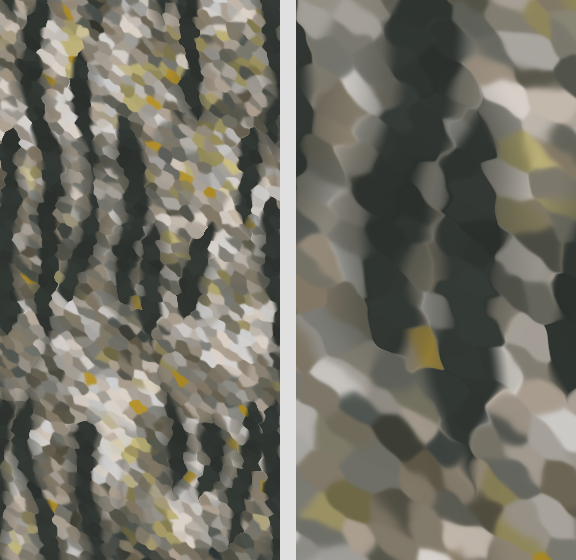
Left, the full canvas; right, a detail of the centre.
Reproduce this texture procedurally as a WebGL 1 fragment shader.

```glsl
precision highp float;
// Weathered tree bark in diagonal dabs, with dark vertical fissures and lichen.
uniform vec2 u_resolution;

#define STROKE_SIZE vec2(0.050, 0.029)
#define STROKE_DIR vec2(0.77, -0.64)
#define STROKE_EDGE 13.0
#define FISSURES 7
#define FISSURE_WIDTH 0.031
#define FISSURE_WANDER 0.13
#define SHADE_REACH 0.050
#define TONE_MEAN 0.57
#define LICHEN_SHARE 0.42
#define OCHRE_SHARE 0.014

const vec3 FISSURE = vec3(0.18, 0.20, 0.185);
const vec3 DEEP = vec3(0.33, 0.33, 0.29);
const vec3 MID = vec3(0.49, 0.47, 0.42);
const vec3 LIGHT = vec3(0.65, 0.62, 0.58);
const vec3 PALE = vec3(0.84, 0.82, 0.80);
const vec3 LICHEN = vec3(0.62, 0.58, 0.36);
const vec3 OCHRE = vec3(0.69, 0.55, 0.12);

float hash(vec2 p) {
  vec3 q = fract(p.xyx * 0.1031);
  q += dot(q, q.yzx + 33.33);
  return fract((q.x + q.y) * q.z);
}

float noise(vec2 p) {
  vec2 i = floor(p), f = fract(p);
  f = f * f * (3.0 - 2.0 * f);
  return mix(mix(hash(i), hash(i + vec2(1, 0)), f.x),
             mix(hash(i + vec2(0, 1)), hash(i + vec2(1, 1)), f.x), f.y);
}

// Signed distance to the nearest fissure, negative inside.
float fissureDistance(vec2 p) {
  float nearest = 1.0;
  for (int i = 0; i <= FISSURES; i++) {
    float seed = float(i) * 17.0 + 5.0;
    float x = float(i) / float(FISSURES)
            + FISSURE_WANDER * (noise(vec2(seed, p.y * 2.3)) - 0.5)
            + 0.035 * (noise(vec2(seed + 3.0, p.y * 9.0)) - 0.5);
    float presence = smoothstep(0.25, 0.58, noise(vec2(seed + 7.0, p.y * 2.9)));
    float halfWidth = mix(-0.05, FISSURE_WIDTH, presence)
                    + 0.018 * (noise(vec2(seed + 11.0, p.y * 17.0)) - 0.5);
    nearest = min(nearest, abs(p.x - x) - halfWidth);
  }
  return nearest;
}

vec3 barkRamp(float tone) {
  vec3 c = mix(FISSURE, DEEP, smoothstep(-0.05, 0.20, tone));
  c = mix(c, MID, smoothstep(0.20, 0.45, tone));
  c = mix(c, LIGHT, smoothstep(0.45, 0.66, tone));
  return mix(c, PALE, smoothstep(0.66, 0.92, tone));
}

// Flat colour of one dab, from its cell and its centre on the bark.
vec3 strokeColor(vec2 cell, vec2 centre) {
  float pick = hash(cell + 91.0);
  float tone = TONE_MEAN + 0.50 * (noise(cell * 0.45 + 40.0) - 0.5)
             + 0.50 * (noise(centre * vec2(9.0, 5.0) + 13.0) - 0.5)
             + 0.58 * (hash(cell + 57.0) - 0.5);
  vec3 c = barkRamp(tone);
  c += 0.05 * (hash(cell + 23.0) - 0.5) * vec3(1.0, 0.0, -1.0);
  float patches = smoothstep(0.52, 0.70, noise(centre * 8.0 + 71.0));
  float lichen = patches * step(1.0 - LICHEN_SHARE, pick);
  c = mix(c, LICHEN * (0.65 + 0.6 * tone), 0.85 * lichen);
  return mix(c, OCHRE, 0.9 * step(pick, OCHRE_SHARE));
}

void main() {
  vec2 p = gl_FragCoord.xy / u_resolution.x;
  vec2 across = vec2(-STROKE_DIR.y, STROKE_DIR.x);

  // Ragged outlines, then the stroke grid along the diagonal.
  vec2 ragged = p + 0.012 * (vec2(noise(p * 45.0), noise(p * 45.0 + 19.0)) - 0.5);
  vec2 g = vec2(dot(ragged, STROKE_DIR), dot(ragged, across)) / STROKE_SIZE + 100.0;

  // Soft Voronoi blend of neighbouring dabs.
  vec3 color = vec3(0.0);
  vec2 middle = vec2(0.0);
  float total = 0.0;
  for (int y = -1; y <= 1; y++) {
    for (int x = -1; x <= 1; x++) {
      vec2 cell = floor(g) + vec2(float(x), float(y));
      vec2 point = cell + 0.1 + 0.8 * vec2(hash(cell), hash(cell + 37.0));
      vec2 away = g - point;
      float weight = exp(-STROKE_EDGE * (dot(away, away) + 0.25 * hash(cell + 11.0)));
      vec2 local = (point - 100.0) * STROKE_SIZE;
      vec2 centre = local.x * STROKE_DIR + local.y * across;
      color += weight * strokeColor(cell, centre);
      middle += weight * centre;
      total += weight;
    }
  }
  color /= total;
  middle /= total;

  // Shaded flanks and dark fissures, partly following the dabs.
  float d = fissureDistance(mix(p, middle, 0.5));
  float shade = 1.0 - smoothstep(0.0, SHADE_REACH, d);
  shade *= smoothstep(0.25, 0.65, noise(middle * vec2(11.0, 7.0) + 29.0));
  color = mix(color, mix(FISSURE, DEEP, 0.7), 0.75 * shade);
  vec3 depth = FISSURE * (0.92 + 0.25 * noise(middle * 20.0));
  color = mix(color, depth, 1.0 - smoothstep(-0.006, 0.007, d));

  gl_FragColor = vec4(color, 1.0);
}
```
